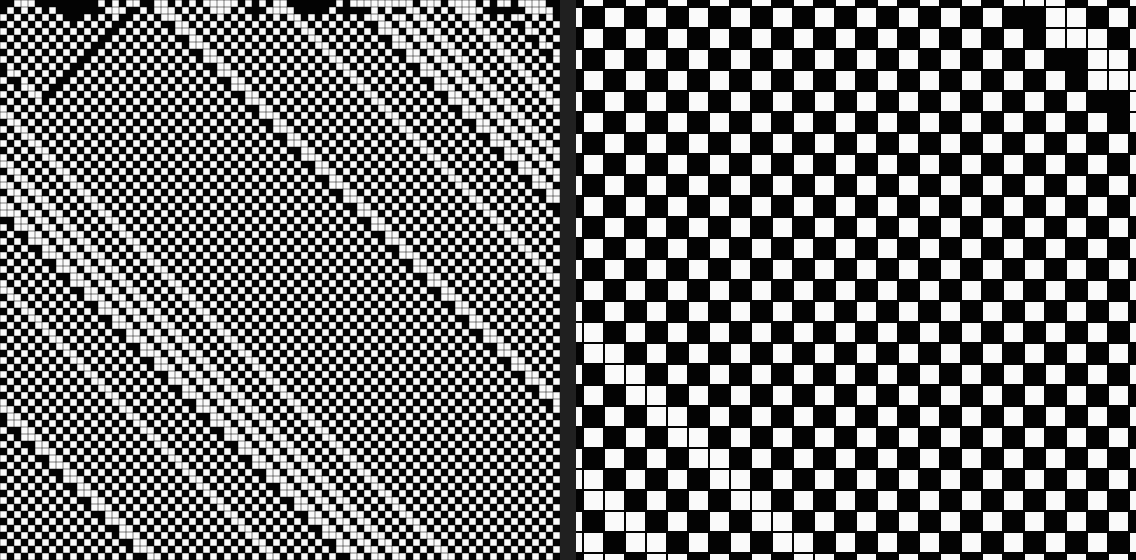
Left, the full canvas; right, a detail of the centre.
Write a WebGL 2 fragment shader that draws this pattern.

```glsl
#version 300 es
precision highp float;

#define CELLS 80.0        // cells across and down
#define GAP 0.042         // dark margin on each side of a cell
#define NOISE_ROWS 2.0    // unsettled rows at the top
#define NOISE_AMOUNT 0.22 // share of disturbed cells there
#define SHORT_BAND 70.0   // diagonal that ends early
#define SHORT_ROWS 13.0   // row where it ends
#define SAMPLES 4         // subsamples per axis
#define INK vec3(0.01)
#define PAPER vec3(0.98)

uniform vec2 u_resolution;
out vec4 fragColor;

// Diagonals where the checkerboard slips by one cell
const float slips[4] = float[4](39.0, 54.0, 57.0, 64.0);
// Diagonals carrying stepped dark clumps
const float steps[2] = float[2](20.0, 49.0);

float hash(vec2 p) {
    return fract(sin(dot(p, vec2(127.1, 311.7))) * 43758.5453);
}

// A dark clump on alternate rows, followed by a light diagonal
float steppedBand(float dark, float diagonal, float start, float oddRow) {
    if (diagonal == start + 1.0) return oddRow;
    if (diagonal == start + 2.0) return 0.0;
    return dark;
}

// 1 for a dark cell, 0 for a light one; rows count from the top
float darkCell(vec2 cell) {
    float row = cell.y;
    float oddRow = mod(row, 2.0);
    float diagonal = mod(cell.x - row, CELLS);

    // Checkerboard phase
    float phase = diagonal + 1.0;
    for (int i = 0; i < 4; i++) phase += step(slips[i] + 1.0, diagonal);

    // Slipped wedge closed by a diagonal moving the other way
    float wedge = mod(diagonal - SHORT_BAND - 2.0, CELLS);
    if (wedge < 2.0 * (SHORT_ROWS + 1.0 - row)) phase += 1.0;
    float dark = mod(phase, 2.0);

    // Stepped diagonals
    for (int i = 0; i < 2; i++)
        dark = steppedBand(dark, diagonal, steps[i], oddRow);
    if (row < SHORT_ROWS)
        dark = steppedBand(dark, diagonal, SHORT_BAND, oddRow);

    // Irregular top rows and small dark triangles
    if (row < NOISE_ROWS && hash(cell) < NOISE_AMOUNT) dark = 1.0 - dark;
    if (abs(mod(cell.x + 7.0, 35.0) - 17.0) + row < 3.0) dark = 1.0;
    return dark;
}

// Light squares separated by thin dark lines
float lightAt(vec2 uv) {
    vec2 grid = vec2(uv.x, 1.0 - uv.y) * CELLS;
    vec2 fromCenter = abs(fract(grid) - 0.5);
    float square = step(max(fromCenter.x, fromCenter.y), 0.5 - GAP);
    return square * (1.0 - darkCell(floor(grid)));
}

void main() {
    // Average over the area of each pixel
    float light = 0.0;
    for (int y = 0; y < SAMPLES; y++)
        for (int x = 0; x < SAMPLES; x++) {
            vec2 offset = (vec2(x, y) + 0.5) / float(SAMPLES) - 0.5;
            light += lightAt((gl_FragCoord.xy + offset) / u_resolution);
        }
    light /= float(SAMPLES * SAMPLES);
    fragColor = vec4(mix(INK, PAPER, light), 1.0);
}
```
